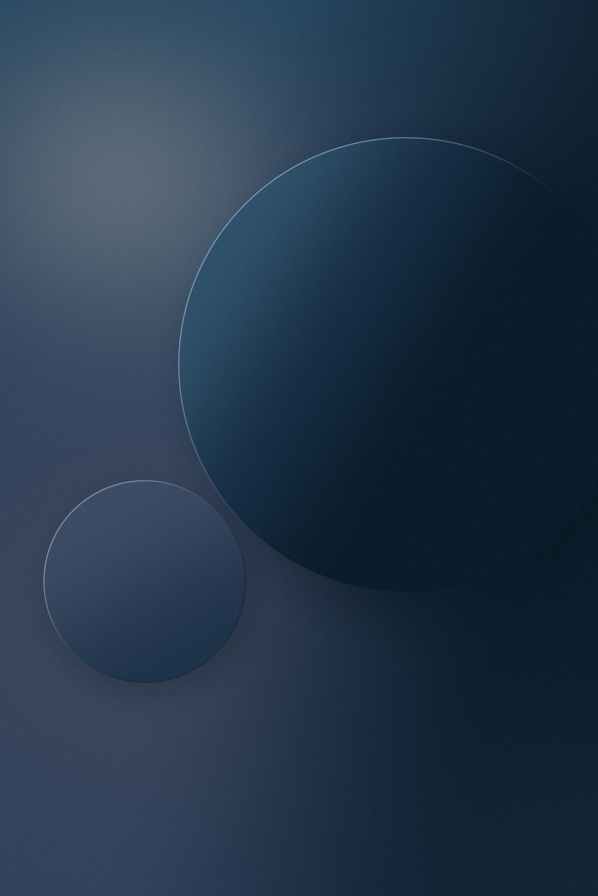
Write a Shadertoy shader that draws this background.

```glsl
// Units: canvas width = 1, origin at the lower left
const vec2 BIG_CENTER = vec2(0.678, 0.889);
const float BIG_RADIUS = 0.379;
const vec2 SMALL_CENTER = vec2(0.242, 0.526);
const float SMALL_RADIUS = 0.1685;
const vec2 GLOW_CENTER = vec2(0.20, 1.20);
const vec2 WARM_CENTER = vec2(0.25, 0.46);
const vec2 LIGHT_DIR = vec2(-0.85, 0.53);

const vec3 SLATE = vec3(0.18, 0.26, 0.37);
const vec3 NIGHT = vec3(0.042, 0.113, 0.168);
const vec3 TOP_BLUE = vec3(0.145, 0.275, 0.38);
const vec3 MIST = vec3(0.36, 0.42, 0.47);
const vec3 WARM_GREY = vec3(0.27, 0.285, 0.35);
const vec3 CORNER_BLUE = vec3(0.075, 0.15, 0.215);
const vec3 SHADOW = vec3(0.03, 0.085, 0.13);

const vec3 BIG_LIT = vec3(0.185, 0.315, 0.41);
const vec3 BIG_MID = vec3(0.10, 0.19, 0.29);
const vec3 BIG_DARK = vec3(0.038, 0.112, 0.165);
const vec3 SMALL_LIT = vec3(0.24, 0.30, 0.40);
const vec3 SMALL_DARK = vec3(0.115, 0.195, 0.285);
const vec3 BIG_RIM = vec3(0.52, 0.67, 0.77);
const vec3 SMALL_RIM = vec3(0.60, 0.63, 0.67);

const float RIM_WIDTH = 0.0013;
const float GRAIN_CELLS = 342.0;
const float GRAIN_AMOUNT = 0.010;

float hash(vec2 p) {
    return fract(sin(dot(p, vec2(12.9898, 78.233))) * 43758.5453);
}

float glow(vec2 p, vec2 center, vec2 size) {
    vec2 d = (p - center) / size;
    return exp(-dot(d, d));
}

float circle(vec2 p, vec2 center, float radius) {
    return length(p - center) - radius;
}

float softShadow(float dist, float blur) {
    return 1.0 - smoothstep(-blur, blur, dist);
}

vec3 backdrop(vec2 p, float height) {
    float h = p.y / height;
    vec3 col = mix(SLATE, TOP_BLUE, smoothstep(0.78, 1.0, h));
    col = mix(col, WARM_GREY, 0.65 * glow(p, WARM_CENTER, vec2(0.42, 0.36)));
    col = mix(col, MIST, 0.95 * glow(p, GLOW_CENTER, vec2(0.27, 0.25)));

    // Darkness from the right, with lifted corners
    float middle = mix(0.48, 0.73, h);
    vec3 night = mix(NIGHT, CORNER_BLUE, glow(p, vec2(1.0, 0.0), vec2(0.6, 0.32)));
    night = mix(night, CORNER_BLUE, glow(p, vec2(0.85, height), vec2(0.4, 0.3)));
    return mix(col, night, smoothstep(-0.33, 0.33, p.x - middle));
}

vec3 bigFill(vec2 q) {
    float light = dot(q, LIGHT_DIR);
    vec3 col = mix(BIG_DARK, BIG_MID, smoothstep(-0.25, 0.55, light));
    return mix(col, BIG_LIT, smoothstep(0.35, 0.95, light));
}

vec3 smallFill(vec2 q) {
    float light = dot(q, vec2(-0.5, 0.86));
    return mix(SMALL_DARK, SMALL_LIT, smoothstep(-1.1, 1.0, light));
}

// Fills a disc and draws its rim, lit from the upper left
vec3 drawDisc(vec3 col, vec3 fill, vec3 rim, vec2 q, float dist, float pixel) {
    col = mix(col, fill, smoothstep(0.5 * pixel, -0.5 * pixel, dist));
    float line = 1.0 - smoothstep(0.0, RIM_WIDTH + 0.5 * pixel, abs(dist));
    float facing = dot(normalize(q + 1e-5), normalize(vec2(-0.75, 0.65)));
    col = mix(col, SHADOW, 0.35 * line * smoothstep(0.1, -0.7, facing));
    return mix(col, rim, 0.75 * line * smoothstep(-0.15, 1.0, facing));
}

void mainImage(out vec4 fragColor, in vec2 fragCoord) {
    float pixel = 1.0 / iResolution.x;
    vec2 p = fragCoord * pixel;
    vec3 col = backdrop(p, iResolution.y * pixel);

    // Large disc and its shadow
    vec2 q = (p - BIG_CENTER) / BIG_RADIUS;
    float dist = circle(p, BIG_CENTER, BIG_RADIUS);
    float shade = softShadow(circle(p, BIG_CENTER + vec2(0.04, -0.035), BIG_RADIUS), 0.09);
    col = mix(col, SHADOW, 0.5 * shade);
    col = drawDisc(col, bigFill(q), BIG_RIM, q, dist, pixel);

    // Small disc and its shadow
    q = (p - SMALL_CENTER) / SMALL_RADIUS;
    dist = circle(p, SMALL_CENTER, SMALL_RADIUS);
    shade = softShadow(circle(p, SMALL_CENTER + vec2(0.008, -0.02), SMALL_RADIUS), 0.05);
    col = mix(col, SHADOW, 0.3 * shade);
    col = drawDisc(col, smallFill(q), SMALL_RIM, q, dist, pixel);

    // Fine grain
    col += GRAIN_AMOUNT * (hash(floor(p * GRAIN_CELLS)) - 0.5);
    fragColor = vec4(clamp(col, 0.0, 1.0), 1.0);
}
```
